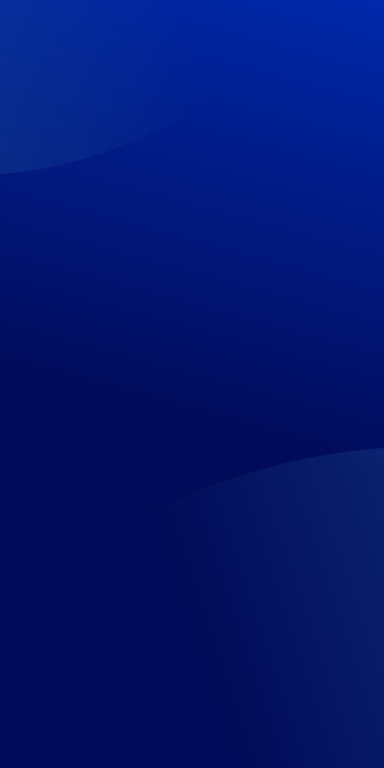
This background is drawn by a WebGL 1 fragment shader. Its source:

```glsl
precision highp float;
// Deep blue backdrop: a tilted linear gradient, bright at the upper right,
// overlaid by two large translucent discs that enter from opposite corners.
// Each disc has a crisp rim and a tint that fades towards the middle.

uniform vec2 u_resolution;

#define BRIGHT_BLUE vec3(0.000, 0.157, 0.667)
#define NIGHT_BLUE  vec3(0.006, 0.042, 0.348)
#define DISC_TINT   vec3(0.120, 0.380, 0.640)
#define GRADIENT_TILT 0.27
#define FADE_TILT     0.34
#define FADE_LENGTH   0.62
#define DISC_OPACITY  0.25
#define UPPER_DISC vec3(-0.094, 2.667, 1.125)   // centre x, centre y, radius
#define LOWER_DISC vec3(1.107, -0.7255, 1.5625)

// Antialiased coverage of a disc.
float discMask(vec2 p, vec3 disc, float pixel) {
  float edge = length(p - disc.xy) - disc.z;
  return 1.0 - smoothstep(-pixel, pixel, edge);
}

// Opacity that grows with distance from the tilted line where the tint ends.
float fade(float reach) {
  return DISC_OPACITY * clamp(reach / FADE_LENGTH, 0.0, 1.1);
}

void main() {
  // Canvas space: x runs 0..1, y runs 0..2 upwards.
  vec2 p = gl_FragCoord.xy / u_resolution * vec2(1.0, 2.0);
  float pixel = 0.75 / min(u_resolution.x, 0.5 * u_resolution.y);

  // Backdrop gradient, falling from the upper right to the middle left.
  float depth = 2.0 - p.y - GRADIENT_TILT * p.x;
  float shade = clamp((depth + GRADIENT_TILT) / (1.0 + GRADIENT_TILT), 0.0, 1.0);
  vec3 color = mix(BRIGHT_BLUE, NIGHT_BLUE, shade);

  // Both fades share one slanted axis and run in opposite directions.
  float axis = p.x + FADE_TILT * p.y;
  float upper = discMask(p, UPPER_DISC, pixel) * fade(1.135 - axis);
  float lower = discMask(p, LOWER_DISC, pixel) * fade(axis - 0.618);
  color = mix(color, DISC_TINT, upper);
  color = mix(color, DISC_TINT, lower);

  gl_FragColor = vec4(color, 1.0);
}
```
